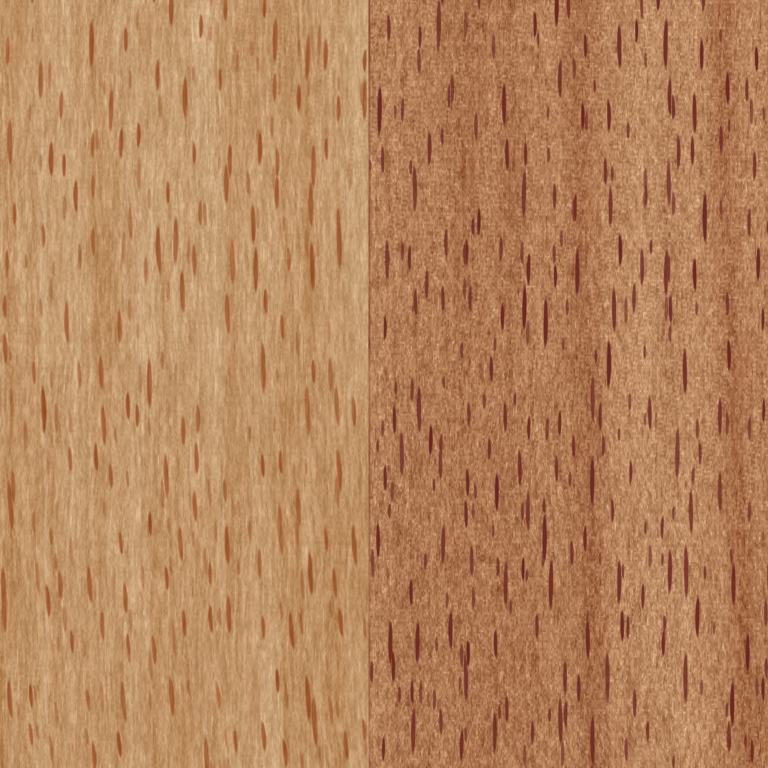
Reproduce this texture procedurally as a Shadertoy shader.

```glsl
// Two joined beech boards, pale and reddish, with vertical grain and slender ray flecks.

const float SEAM_X = 0.480;
const vec3 PALE_WOOD = vec3(0.758, 0.590, 0.418);
const vec3 RED_WOOD = vec3(0.718, 0.515, 0.362);
const vec3 PALE_FLECK = vec3(0.595, 0.305, 0.145);
const vec3 RED_FLECK = vec3(0.410, 0.150, 0.125);
const vec3 BAND_TINT = vec3(0.560, 0.310, 0.185);
const vec3 SEAM_COLOR = vec3(0.480, 0.270, 0.170);

float hash(vec2 p) {
    return fract(sin(dot(p, vec2(127.1, 311.7))) * 43758.5453);
}

float noise(vec2 p) {
    vec2 i = floor(p);
    vec2 f = fract(p);
    f = f * f * (3.0 - 2.0 * f);
    float low = mix(hash(i), hash(i + vec2(1.0, 0.0)), f.x);
    float high = mix(hash(i + vec2(0.0, 1.0)), hash(i + vec2(1.0, 1.0)), f.x);
    return mix(low, high, f.y);
}

// Noise centred on zero
float ripple(vec2 p) {
    return noise(p) - 0.5;
}

// Soft vertical stripe around a centre line
float band(float x, float center, float width) {
    float d = (x - center) / width;
    return exp(-d * d);
}

// Coverage of one slender, slightly bent lens with pointed tips
float lens(vec2 p, vec2 halfSize, float tilt, float bend, float blur) {
    float t = p.y / halfSize.y;
    p.x += p.y * tilt + bend * t * t;
    float d = abs(p.x) - halfSize.x * (1.0 - 0.7 * t * t);
    return (1.0 - smoothstep(-blur, blur, d)) * (1.0 - smoothstep(0.7, 1.1, abs(t)));
}

// Lenses scattered on a jittered grid
float flecks(vec2 p, vec2 cell, vec2 halfSize, float density, float tilt, float blur, float seed) {
    vec2 home = floor(p / cell);
    float cover = 0.0;
    for (int j = -1; j <= 1; j++) {
        for (int i = -1; i <= 1; i++) {
            vec2 id = home + vec2(float(i), float(j));
            vec2 key = id + seed;
            vec2 jitter = vec2(hash(key + 3.1), hash(key + 7.7));
            vec2 center = (id + 0.1 + 0.8 * jitter) * cell;
            float size = hash(key + 13.3);
            vec2 extent = halfSize * vec2(mix(0.8, 1.2, size), mix(0.75, 1.7, size * size));
            float lean = tilt + 0.05 * (hash(key + 23.5) - 0.5);
            float bend = 0.002 * (hash(key + 37.2) - 0.5);
            float strength = mix(0.7, 1.0, hash(key + 29.2));
            float present = step(hash(key + 31.4), density);
            cover = max(cover, present * strength * lens(p - center, extent, lean, bend, blur));
        }
    }
    return cover;
}

// Pale board: warm streaks and fine crisp fibres
vec3 paleBoard(vec2 p, vec2 grain, float blur) {
    float streak = ripple(p * vec2(22.0, 1.2)) + 0.9 * ripple(p * vec2(70.0, 3.0) + 9.0);
    float fibre = ripple(grain * vec2(280.0, 18.0)) + ripple(grain * vec2(437.0, 75.0));
    float speckle = ripple(grain * vec2(573.0, 291.0));
    float glint = smoothstep(0.70, 0.95, noise(grain * vec2(330.0, 60.0) + 40.0));
    vec3 color = PALE_WOOD + vec3(0.052, 0.080, 0.095) * streak;
    color += vec3(0.078, 0.092, 0.098) * fibre + 0.075 * speckle;
    color += vec3(0.045, 0.055, 0.065) * glint;
    float tilt = mix(0.09, -0.02, p.y);
    float large = flecks(p, vec2(0.035, 0.070), vec2(0.0027, 0.021), 0.66, tilt, blur, 5.0);
    float small = flecks(p, vec2(0.029, 0.058), vec2(0.0021, 0.014), 0.48, tilt, blur, 61.0);
    return mix(color, PALE_FLECK + 0.06 * fibre, max(0.92 * large, 0.50 * small));
}

// Reddish board: dark growth bands, short pores and a rough speckled surface
vec3 redBoard(vec2 p, vec2 grain, float blur) {
    float x = p.x + 0.012 * ripple(vec2(p.y * 2.5, 4.0));
    float dark = 0.36 * band(x, 0.778 - 0.02 * p.y, 0.022);
    dark += 0.50 * band(x, 0.975 - 0.035 * p.y, 0.017);
    dark += 0.20 * band(x, 0.635, 0.100);
    float light = band(x, 0.860, 0.055);
    float streak = ripple(p * vec2(30.0, 1.4) + 20.0) + 0.7 * ripple(p * vec2(95.0, 4.0));
    float speckle = 0.8 * ripple(grain * vec2(353.0, 95.0)) + ripple(grain * vec2(577.0, 313.0));
    float glint = smoothstep(0.70, 0.95, noise(grain * vec2(409.0, 230.0) + 70.0));
    float pore = smoothstep(0.74, 0.90, noise(grain * vec2(290.0, 62.0) + 25.0));
    vec3 color = mix(RED_WOOD, BAND_TINT, dark);
    color += vec3(0.022, 0.032, 0.032) * light;
    color += vec3(0.055, 0.062, 0.055) * streak;
    color += vec3(0.145, 0.155, 0.140) * speckle;
    color += vec3(0.070, 0.090, 0.095) * (glint - 0.12);
    color -= vec3(0.055, 0.070, 0.060) * pore;
    float large = flecks(p, vec2(0.037, 0.070), vec2(0.0024, 0.022), 0.64, 0.0, blur, 113.0);
    float small = flecks(p, vec2(0.033, 0.058), vec2(0.0020, 0.012), 0.42, 0.0, blur, 171.0);
    return mix(color, RED_FLECK, max(large, 0.80 * small));
}

void mainImage(out vec4 fragColor, in vec2 fragCoord) {
    vec2 p = fragCoord / iResolution.xy;
    float pixel = 1.0 / iResolution.y;
    float blur = max(0.0012, 0.6 * pixel);

    // Gentle warp keeps the fine grain from lining up
    vec2 grain = p + 0.006 * vec2(ripple(p * 13.0), ripple(p * 17.0 + 5.0));

    // Boards meet at a straight edge
    float side = smoothstep(-pixel, pixel, p.x - SEAM_X);
    vec3 color = mix(paleBoard(p, grain, 1.2 * blur), redBoard(p, grain, blur), side);

    // Thin, uneven glue line
    float line = 1.0 - smoothstep(0.0003, 0.0003 + 1.4 * pixel, abs(p.x - SEAM_X - 0.001));
    color = mix(color, SEAM_COLOR, line * mix(0.2, 0.8, noise(vec2(3.0, p.y * 14.0))));

    fragColor = vec4(clamp(color, 0.0, 1.0), 1.0);
}
```
